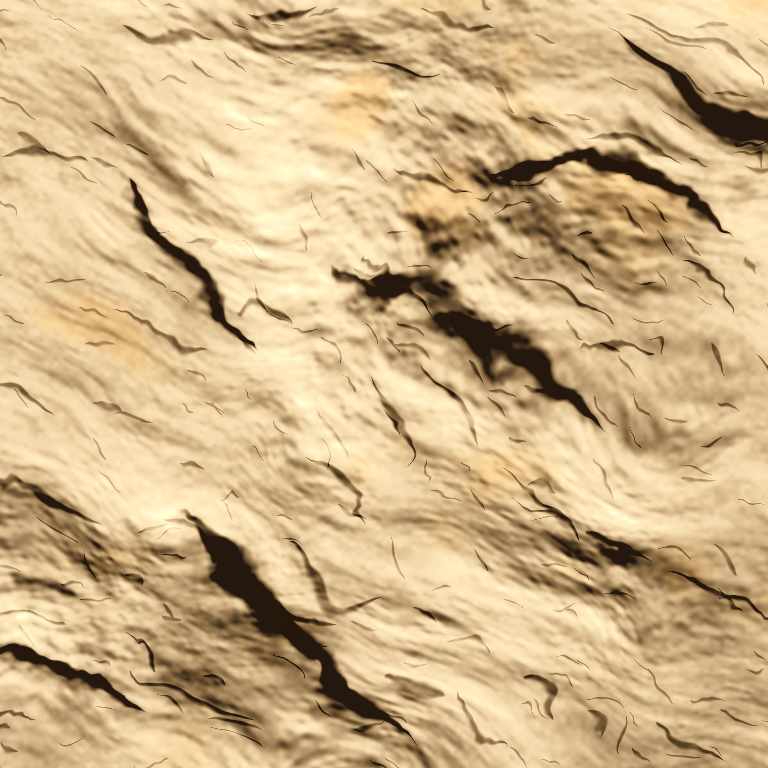
Give the GLSL for this texture, as a Shadertoy shader.

```glsl
const float BED_ANGLE = -0.42;
const vec3 ROCK[6] = vec3[6](
    vec3(0.14, 0.09, 0.05), vec3(0.36, 0.27, 0.16), vec3(0.55, 0.43, 0.27),
    vec3(0.71, 0.59, 0.42), vec3(0.85, 0.73, 0.55), vec3(0.95, 0.85, 0.67));

float hash(vec2 p) {
    vec3 q = fract(p.xyx * 0.1031);
    q += dot(q, q.yzx + 33.33);
    return fract((q.x + q.y) * q.z);
}

float noise(vec2 p) {
    vec2 i = floor(p), f = fract(p);
    f = f * f * (3.0 - 2.0 * f);
    float low = mix(hash(i), hash(i + vec2(1, 0)), f.x);
    float high = mix(hash(i + vec2(0, 1)), hash(i + vec2(1, 1)), f.x);
    return mix(low, high, f.y);
}

// Coordinates along and across a direction
vec2 turn(vec2 p, float angle) {
    float c = cos(angle), s = sin(angle);
    return vec2(c * p.x + s * p.y, c * p.y - s * p.x);
}

float fbm(vec2 p, int octaves) {
    float sum = 0.0, amp = 0.5;
    for (int i = 0; i < octaves; i++) {
        sum += amp * noise(p);
        p = turn(p, 0.35) * 2.03 + 17.3;
        amp *= 0.5;
    }
    return sum;
}

vec2 warp(vec2 p, float scale, float amount) {
    vec2 q = p * scale;
    return p + amount * (vec2(fbm(q + 31.0, 3), fbm(q + 73.0, 3)) - 0.45);
}

// Rock surface height, layered along the bedding
float relief(vec2 p) {
    return fbm(turn(p, BED_ANGLE) * vec2(4.5, 9.0) + 40.0, 5);
}

// Scattered tapered cracks: crisp upper lip, softer lower side.
// Half length and width are in units of one cell.
float cracks(vec2 p, float cells, float halfLength, float width, float density, float seed) {
    vec2 q = p * cells, cell = floor(q);
    float ragged = 0.35 + 1.3 * noise(p * 34.0 + seed);
    float dark = 0.0;
    for (int y = -1; y <= 1; y++)
    for (int x = -1; x <= 1; x++) {
        vec2 id = cell + vec2(x, y);
        vec2 key = id + seed;
        if (hash(key + 5.7) > density) continue;
        vec2 center = id + vec2(hash(key), hash(key + 11.3));
        vec2 fromFold = center / cells - vec2(0.48, 0.42);
        float steep = 0.8 * exp(-dot(fromFold, fromFold) * 40.0);
        float angle = BED_ANGLE - steep + 1.0 * (hash(key + 23.9) - 0.5);
        vec2 local = turn(q - center, angle);
        float reach = halfLength * mix(0.55, 1.0, hash(key + 41.1));
        float along = local.x / reach;
        float taper = max(1.0 - along * along, 0.0);
        float bend = (hash(key + 57.7) - 0.7) * 0.5;
        float thick = width * ragged * taper * mix(0.5, 1.0, hash(key + 67.1));
        float across = (local.y - bend * local.x * along) / max(thick, 0.001);
        float body = smoothstep(-1.0, -0.3, across) * smoothstep(0.35, -0.05, across);
        dark = max(dark, body * smoothstep(0.0, 0.25, taper));
    }
    return dark;
}

// Shadow brown to sunlit cream
vec3 rockColor(float tone) {
    vec3 color = ROCK[0];
    for (int i = 1; i < 6; i++)
        color = mix(color, ROCK[i], clamp(tone * 5.0 - float(i - 1), 0.0, 1.0));
    return color + max(tone - 1.0, 0.0) * vec3(0.22, 0.26, 0.3);
}

void mainImage(out vec4 fragColor, in vec2 fragCoord) {
    vec2 p = fragCoord / iResolution.y;
    vec2 folded = warp(p, 2.6, 0.22);
    vec2 broken = warp(warp(p, 5.0, 0.13), 26.0, 0.03);

    // Sunlight on the relief, rougher in some patches
    vec2 toSun = vec2(0.002, 0.007);
    float slope = relief(folded) - relief(folded + toSun);
    float rough = mix(0.55, 1.45, smoothstep(0.3, 0.65, fbm(p * 4.0 + 9.0, 3)));
    float light = slope * rough * (slope < 0.0 ? 8.0 : 6.0);

    // Broad stains, dim lower ground and fine grit
    float stain = fbm(turn(folded, BED_ANGLE) * vec2(4.0, 7.0) + 3.0, 4) - 0.46;
    float dim = 0.1 * smoothstep(0.5, 0.05, p.y);
    float grit = noise(p * 150.0) - 0.5;
    float tone = 0.9 + light + stain * 0.9 - dim + grit * 0.12;

    // Shaded ground around ledges, then cracks from small to large
    tone -= 0.24 * cracks(broken, 2.6, 0.62, 0.36, 0.8, 13.0);
    tone -= 0.42 * cracks(broken, 20.0, 0.5, 0.13, 0.5, 91.0);
    tone -= 0.58 * cracks(broken, 7.0, 0.55, 0.11, 0.6, 47.0);
    tone -= 0.95 * cracks(broken, 2.6, 0.62, 0.12, 0.8, 13.0);

    // Warm mineral tint in scattered patches
    vec3 color = rockColor(tone);
    float warm = smoothstep(0.52, 0.7, fbm(folded * 7.0 + 60.0, 3));
    color *= mix(vec3(1.0), vec3(1.0, 0.94, 0.84), warm);
    fragColor = vec4(clamp(color, 0.0, 1.0), 1.0);
}
```
